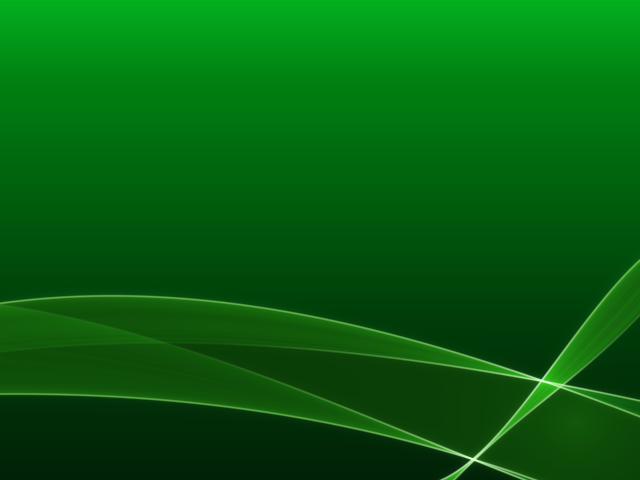
Reproduce this background procedurally as a WebGL 1 fragment shader.

```glsl
precision highp float;
// Translucent green ribbons sweeping across a vertical green gradient.
// Each ribbon lies between two cubic curves; crossing curves form bright knots,
// and hashed streaks running along each ribbon give it a silky sheen.
uniform vec2 u_resolution;

const vec3 FILM = vec3(0.04, 0.245, 0.025);
const vec3 SILK = vec3(0.03, 0.12, 0.015);
const vec3 RIM = vec3(0.48, 0.78, 0.36);
const vec3 WHITE = vec3(0.90, 1.0, 0.86);

float hash(float n) {
  return fract(sin(n * 127.1) * 43758.5453);
}

float noise(float x) {
  float cell = floor(x);
  float f = fract(x);
  return mix(hash(cell), hash(cell + 1.0), f * f * (3.0 - 2.0 * f));
}

// Cubic through four heights evenly spaced from start to the right border
float cubic(float x, float start, vec4 h) {
  float u = 3.0 * (x - start) / (1.0 - start);
  float first = h.y - h.x;
  float second = h.z - 2.0 * h.y + h.x;
  float third = h.w - 3.0 * h.z + 3.0 * h.y - h.x;
  return h.x + u * (first + (u - 1.0) * (second / 2.0 + (u - 2.0) * third / 6.0));
}

// Signed distance to a curve in canvas heights, positive above it
float curveDistance(vec2 p, float aspect, float start, vec4 h) {
  float y = cubic(p.x, start, h);
  float slope = (cubic(p.x + 0.002, start, h) - y) / (0.002 * aspect);
  return (p.y - y) / sqrt(1.0 + slope * slope);
}

// Coverage of the area between two curves, whichever lies on top
float band(float a, float b, float px) {
  return smoothstep(-px, px, max(a, b)) * smoothstep(-px, px, -min(a, b));
}

float streaks(float a, float b, float seed) {
  float across = abs(a) / (abs(a) + abs(b) + 0.0001);
  return 0.6 * noise(across * 7.0 + seed) + 0.4 * noise(across * 19.0 + seed);
}

float sheen(float d, float width) {
  return exp(-abs(d) / width);
}

vec3 addRim(vec3 color, float d, float strength, float knot, float px) {
  float core = 1.0 - smoothstep(0.0, 0.0016 + px, abs(d));
  color += RIM * sheen(d, 0.006) * strength * 0.13;
  return mix(color, mix(RIM, WHITE, knot), core * strength);
}

vec3 backdrop(float y) {
  vec3 c = mix(vec3(0.004, 0.13, 0.025), vec3(0.0, 0.235, 0.035), clamp(y * 3.0, 0.0, 1.0));
  c = mix(c, vec3(0.0, 0.41, 0.055), clamp(y * 3.0 - 1.0, 0.0, 1.0));
  c = mix(c, vec3(0.0, 0.51, 0.07), clamp((y - 0.667) / 0.173, 0.0, 1.0));
  return mix(c, vec3(0.01, 0.69, 0.12), clamp((y - 0.84) / 0.16, 0.0, 1.0));
}

void main() {
  vec2 p = gl_FragCoord.xy / u_resolution;
  float aspect = u_resolution.x / u_resolution.y;
  float px = 1.0 / u_resolution.y;

  // Edges of the upper, lower and rising ribbons
  float crest = curveDistance(p, aspect, 0.0, vec4(0.368, 0.372, 0.283, 0.132));
  float fold = curveDistance(p, aspect, 0.0, vec4(0.267, 0.284, 0.245, 0.165));
  float diagonal = curveDistance(p, aspect, 0.0, vec4(0.365, 0.253, 0.082, -0.088));
  float hem = curveDistance(p, aspect, 0.0, vec4(0.179, 0.156, 0.071, -0.088));
  float wingLeft = curveDistance(p, aspect, 0.69, vec4(0.0, 0.118, 0.297, 0.458));
  float wingRight = curveDistance(p, aspect, 0.69, vec4(-0.028, 0.104, 0.217, 0.344));
  float wingSide = smoothstep(0.67, 0.69, p.x);

  // Light gathers where the ribbons cross
  vec2 scale = vec2(aspect, 1.0);
  float knot = exp(-length((p - vec2(0.851, 0.207)) * scale) * 11.0)
             + exp(-length((p - vec2(0.735, 0.046)) * scale) * 11.0);
  knot = min(knot, 1.0);

  // Wide film with a soft light in its right part
  vec3 color = backdrop(p.y);
  float body = band(crest, hem, px);
  color = mix(color, FILM, body * 0.95);
  float pool = exp(-8.0 * length((p - vec2(0.90, 0.12)) * vec2(aspect, 1.2)));
  color += SILK * body * pool * 0.9;

  // Upper and lower ribbons
  float upper = band(crest, fold, px);
  float upperSilk = 0.5 + 0.5 * streaks(crest, fold, 3.0) + 0.7 * sheen(crest, 0.025);
  color += SILK * upper * (upperSilk * mix(0.7, 1.0, smoothstep(0.0, 0.4, p.x)) + 2.0 * knot);
  float lower = band(diagonal, hem, px);
  float lowerSilk = 0.3 + 0.3 * streaks(diagonal, hem, 11.0) + 0.6 * sheen(hem, 0.018);
  color += SILK * lower * (lowerSilk + 0.4 * sheen(diagonal, 0.02) + 1.6 * knot);

  // Rising ribbon
  float wing = band(wingLeft, wingRight, px) * wingSide;
  float wingSilk = 0.75 + 0.5 * streaks(wingLeft, wingRight, 23.0);
  color = mix(color, vec3(0.08, 0.37, 0.045) * wingSilk, wing * 0.88);
  color += SILK * wing * (sheen(wingLeft, 0.02) + 2.0 * knot);

  // Fine bright rims
  color = addRim(color, crest, 0.75, knot, px);
  color = addRim(color, fold, 0.06 + 0.74 * smoothstep(0.3, 0.85, p.x), knot, px);
  color = addRim(color, diagonal, 0.08 + 0.65 * smoothstep(0.25, 0.75, p.x), knot, px);
  color = addRim(color, hem, 0.7, knot, px);
  color = addRim(color, wingLeft, 0.75 * wingSide, knot, px);
  color = addRim(color, wingRight, (0.2 + 0.55 * knot) * wingSide, knot, px);

  gl_FragColor = vec4(clamp(color, 0.0, 1.0), 1.0);
}
```
